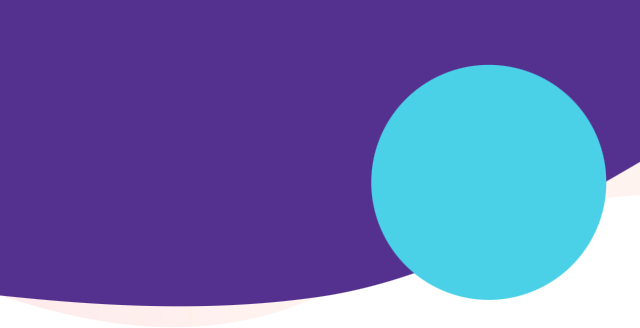
Write a Shadertoy shader that draws this background.

```glsl
#define PURPLE vec3(0.33, 0.19, 0.56)
#define CYAN vec3(0.29, 0.82, 0.91)
#define PALE_LEFT vec3(0.995, 0.925, 0.925)
#define PALE_RIGHT vec3(1.0, 0.953, 0.94)
#define DISC_CENTER vec2(0.7637, 0.444)
#define DISC_RADIUS 0.3583
// Wave heights and slopes at the left, middle and right of the canvas
#define FRONT_HEIGHT vec3(0.0992, 0.0954, 0.5064)
#define FRONT_SLOPE vec3(-0.104, 0.142, 0.5725)
#define BACK_HEIGHT vec3(0.0992, 0.0985, 0.4046)
#define BACK_SLOPE vec3(-0.32, 0.445, 0.038)

// Cubic Hermite curve between two heights
float hermite(float h0, float h1, float s0, float s1, float t) {
    float r = 1.0 - t;
    return mix(h0, h1, t * t * (3.0 - 2.0 * t)) + t * r * (s0 * r - s1 * t);
}

// Smooth wave through three evenly spaced nodes
float wave(vec3 height, vec3 slope, float x) {
    float t = 2.0 * x;
    return t < 1.0
        ? hermite(height.x, height.y, slope.x, slope.y, t)
        : hermite(height.y, height.z, slope.y, slope.z, t - 1.0);
}

// Antialiased coverage, positive side filled
float coverage(float d) {
    return clamp(0.5 + d / max(fwidth(d), 1e-5), 0.0, 1.0);
}

void mainImage(out vec4 fragColor, in vec2 fragCoord) {
    vec2 uv = fragCoord / iResolution.xy;
    float aspect = iResolution.x / iResolution.y;

    // Waves hanging from the top, over white
    float back = uv.y - wave(BACK_HEIGHT, BACK_SLOPE, uv.x);
    float front = uv.y - wave(FRONT_HEIGHT, FRONT_SLOPE, uv.x);
    vec3 pale = mix(PALE_LEFT, PALE_RIGHT, smoothstep(0.0, 0.5, uv.x));
    vec3 color = mix(vec3(1.0), pale, coverage(back));
    color = mix(color, PURPLE, coverage(front));

    // Disc
    vec2 offset = (uv - DISC_CENTER) * vec2(aspect, 1.0);
    color = mix(color, CYAN, coverage(DISC_RADIUS - length(offset)));

    fragColor = vec4(color, 1.0);
}
```
